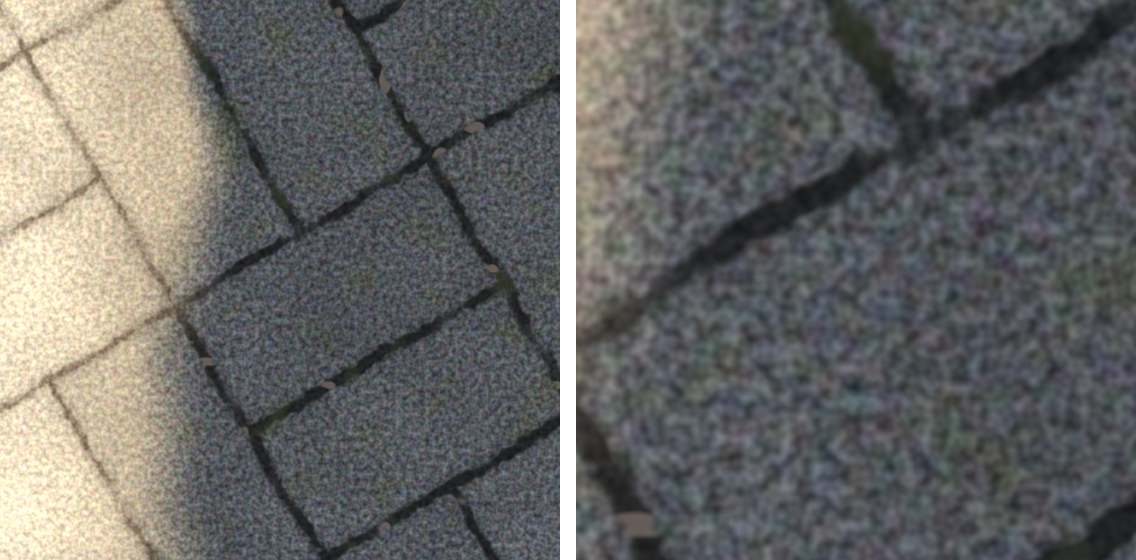
Left: the whole. Right: its middle third, enlarged.
Give the GLSL for this texture, as a WebGL 1 fragment shader.

```glsl
precision highp float;

uniform vec2 u_resolution;

// Paving layout, in canvas units
const vec2 CORNER = vec2(0.3125, 0.453);
const float TILT = 0.532;
const float BLOCK = 0.525;
const float JOINT_SHADE = 0.0095;
const float JOINT_SUN = 0.0055;
const float JOINT_SOFTNESS = 0.0045;
const float JOINT_WOBBLE = 0.010;

// Surface
const float GRAIN_SCALE = 95.0;
const float GRAIN_SHADE = 0.68;
const float GRAIN_SUN = 0.30;
const float BRICK_VARIATION = 0.07;
const float TINT_AMOUNT = 0.045;

// Colours
const vec3 SUN_BRIGHT = vec3(0.96, 0.89, 0.77);
const vec3 SUN_DIM = vec3(0.79, 0.72, 0.61);
const vec3 SHADE_STONE = vec3(0.315, 0.329, 0.350);
const vec3 SUN_JOINT = vec3(0.56, 0.48, 0.39);
const vec3 SHADE_JOINT = vec3(0.115, 0.120, 0.125);
const vec3 MOSS = vec3(0.25, 0.27, 0.17);
const vec3 CHIP = vec3(0.52, 0.46, 0.43);

vec2 hash2(vec2 p) {
  vec3 q = fract(p.xyx * vec3(0.1031, 0.1030, 0.0973));
  q += dot(q, q.yzx + 33.33);
  return fract((q.xx + q.yz) * q.zy);
}

float gradientDot(vec2 cell, vec2 offset) {
  float angle = 6.28318 * hash2(cell).x;
  return dot(vec2(cos(angle), sin(angle)), offset);
}

// Gradient noise, roughly -0.7 to 0.7
float noise(vec2 p) {
  vec2 i = floor(p);
  vec2 f = fract(p);
  vec2 w = f * f * f * (f * (f * 6.0 - 15.0) + 10.0);
  vec2 e = vec2(1.0, 0.0);
  return mix(
    mix(gradientDot(i, f), gradientDot(i + e, f - e), w.x),
    mix(gradientDot(i + e.yx, f - e.yx), gradientDot(i + 1.0, f - 1.0), w.x),
    w.y);
}

// Basket weave: x = distance to the nearest joint, yz = brick identity
vec3 basketWeave(vec2 p) {
  p /= BLOCK;
  vec2 cell = floor(p);
  vec2 f = p - cell;
  float turned = mod(cell.x + cell.y, 2.0);
  float across = mix(f.x, f.y, turned);
  vec2 border = min(f, 1.0 - f);
  float d = min(min(border.x, border.y), abs(across - 0.5));
  return vec3(d * BLOCK, cell * 2.0 + step(0.5, across) + 40.0);
}

// Sunlight on the left, with a bulging soft shadow edge
float sunlight(vec2 uv) {
  float bulge = (uv.y - 0.72) / 0.2;
  float edge = 0.30 + 0.085 * exp(-bulge * bulge) + 0.03 * noise(uv * 7.0 + 3.0);
  float blur = mix(0.10, 0.035, smoothstep(0.2, 1.0, uv.y));
  return 1.0 - smoothstep(edge - blur, edge + blur, uv.x);
}

void main() {
  vec2 uv = gl_FragCoord.xy / min(u_resolution.x, u_resolution.y);
  float pixel = 1.0 / min(u_resolution.x, u_resolution.y);
  float sun = sunlight(uv);

  // Tilted paving with uneven brick edges
  float c = cos(TILT);
  float s = sin(TILT);
  vec2 q = uv - CORNER;
  vec2 p = vec2(c * q.x + s * q.y, c * q.y - s * q.x);
  p += JOINT_WOBBLE * vec2(noise(uv * 9.0 + 11.0), noise(uv * 9.0 + 47.0));
  vec3 brick = basketWeave(p);
  float joint = brick.x + 0.007 * noise(uv * 38.0 + 5.0) + 0.004 * noise(uv * 85.0);

  // Stone: brick tone, broad mottling, coarse grain and faint colour specks
  float grain = 0.75 * noise(uv * GRAIN_SCALE + 20.0)
              + 0.55 * noise(uv * GRAIN_SCALE * 1.8 + 71.0);
  float mottle = noise(uv * 6.0 + 31.0) + 0.6 * noise(uv * 17.0 + 9.0);
  vec3 tint = vec3(noise(uv * 55.0 + 13.0), noise(uv * 55.0 + 83.0), noise(uv * 55.0 + 147.0));
  vec3 sunStone = mix(SUN_BRIGHT, SUN_DIM, smoothstep(0.02, 0.30, uv.x));
  vec3 shadeStone = SHADE_STONE * (1.06 - 0.12 * uv.x * uv.y);
  shadeStone = mix(shadeStone, MOSS * 1.2, 0.35 * smoothstep(0.1, 0.5, noise(uv * 11.0 + 61.0)));
  vec3 color = mix(shadeStone, sunStone, sun);
  color *= 1.0 + BRICK_VARIATION * (hash2(brick.yz).y - 0.5) + 0.10 * mottle;
  color *= 1.0 + grain * mix(GRAIN_SHADE, GRAIN_SUN, sun);
  color += TINT_AMOUNT * tint;

  // Joints: worn in places, with moss and loose chips
  float wear = smoothstep(-0.45, 0.05, noise(uv * 13.0 + 29.0));
  float halfWidth = mix(JOINT_SHADE, JOINT_SUN, sun) * mix(0.65, 1.0, wear);
  float softness = max(JOINT_SOFTNESS, pixel);
  float mask = 1.0 - smoothstep(halfWidth - softness, halfWidth + softness, joint);
  vec3 fill = mix(SHADE_JOINT, SUN_JOINT, sun) * (1.0 + 0.5 * grain);
  fill = mix(fill, MOSS, 0.5 * (1.0 - sun) * smoothstep(0.15, 0.5, noise(uv * 15.0 + 90.0)));
  float chips = smoothstep(0.34, 0.46, noise(uv * 24.0 + 53.0));
  fill = mix(fill, CHIP * (1.0 + 0.5 * sun), 0.7 * chips);
  color = mix(color, fill, mask * mix(0.6, 0.95, wear));

  // Dirt darkening beside the joints
  color *= 1.0 - 0.14 * (1.0 - mask) * (1.0 - smoothstep(0.0, 0.028, joint));

  gl_FragColor = vec4(clamp(color, 0.0, 1.0), 1.0);
}
```
